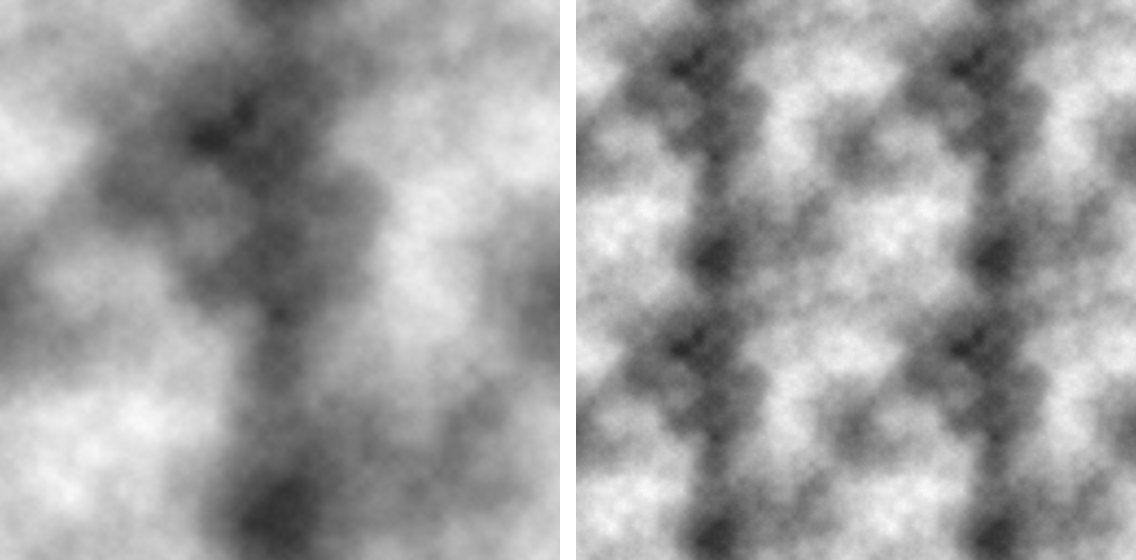
Left: one tile. Right: repeated 2 by 2.
This texture is drawn by a three.js fragment shader. Its source:

```glsl
varying vec2 vUv;

const float TAU = 6.2831853;

// Cloud noise
const int OCTAVES = 6;
const float BASE_CELLS = 4.0;      // whole cells across the tile
const float GAIN = 0.5;
const float CLOUD_CONTRAST = 0.58;
const float SEED = 17.0;

// Broad light and shade
const float MEAN_GREY = 0.575;
const vec2 SHADE_CENTER = vec2(0.50, 0.10);
const vec2 SHADE_FOCUS = vec2(3.0, 2.0);
const float SHADE_DEPTH = 0.42;
const vec2 GLOW_CENTER = vec2(0.97, 0.70);
const vec2 GLOW_FOCUS = vec2(2.0, 2.0);
const float GLOW_STRENGTH = 0.20;

float hash(vec2 p) {
  return fract(sin(dot(p, vec2(127.1, 311.7))) * 43758.5453);
}

// Value noise on a lattice that wraps after the given number of cells
float tiledNoise(vec2 p, float cells, float seed) {
  vec2 cell = floor(p);
  vec2 f = fract(p);
  vec2 blend = f * f * (3.0 - 2.0 * f);
  vec2 low = mod(cell, cells) + seed;
  vec2 high = mod(cell + 1.0, cells) + seed;
  float bottom = mix(hash(low), hash(vec2(high.x, low.y)), blend.x);
  float top = mix(hash(vec2(low.x, high.y)), hash(high), blend.x);
  return mix(bottom, top, blend.y);
}

// Sum of octaves, centred on zero
float tiledClouds(vec2 uv) {
  float sum = 0.0;
  float amplitude = 1.0;
  float cells = BASE_CELLS;
  for (int i = 0; i < OCTAVES; i++) {
    float seed = SEED * float(i + 1);
    sum += amplitude * (tiledNoise(uv * cells, cells, seed) - 0.5);
    cells *= 2.0;
    amplitude *= GAIN;
  }
  return sum;
}

// Soft round bump that repeats once per tile
float periodicBump(vec2 uv, vec2 center, vec2 focus) {
  return exp(dot(focus, cos(TAU * (uv - center)) - 1.0));
}

void main() {
  float grey = MEAN_GREY + CLOUD_CONTRAST * tiledClouds(vUv);
  grey -= SHADE_DEPTH * periodicBump(vUv, SHADE_CENTER, SHADE_FOCUS);
  grey += GLOW_STRENGTH * periodicBump(vUv, GLOW_CENTER, GLOW_FOCUS);
  gl_FragColor = vec4(vec3(clamp(grey, 0.0, 1.0)), 1.0);
}
```
